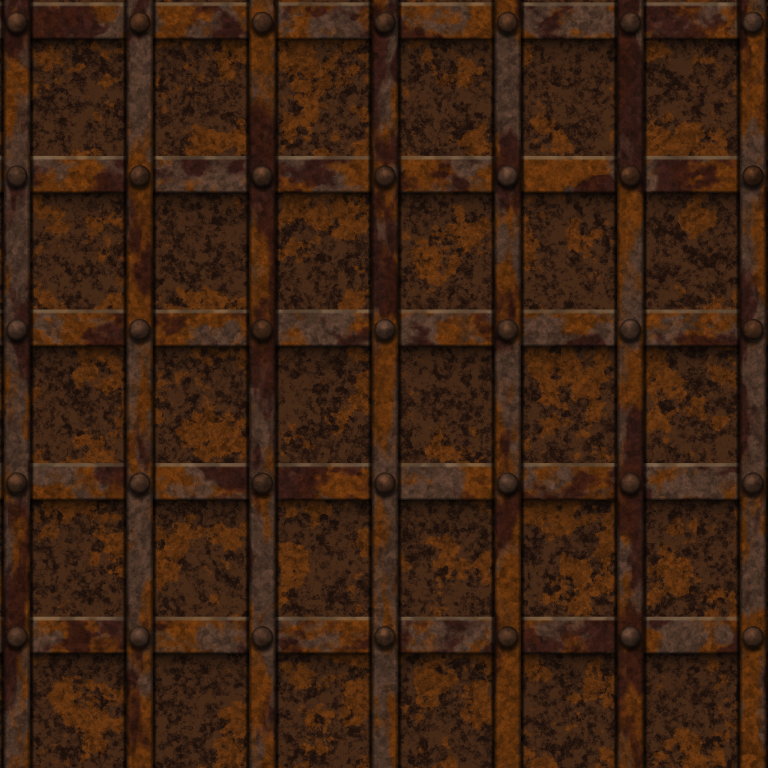
Give the GLSL for this texture, as a Shadertoy shader.

```glsl
// Rusted iron lattice: riveted vertical posts over rails, with corroded plates behind.
#define GRID vec2(6.26, 5.0)        // repeats across and up
#define ORIGIN vec2(0.0221, 0.973)  // centre of the first crossing
#define POST_HALF 0.0172
#define RAIL_HALF 0.0240
#define GAP 0.0040                  // dark groove beside each post
#define RIVET_RADIUS 0.0138
#define PATCH_LEVEL 0.57            // higher leaves fewer orange patches
#define SHADOW_LENGTH 0.009

const vec3 PIT    = vec3(0.11, 0.06, 0.04);
const vec3 BROWN  = vec3(0.27, 0.16, 0.09);
const vec3 RUST   = vec3(0.37, 0.19, 0.05);
const vec3 STEEL  = vec3(0.30, 0.21, 0.16);
const vec3 MAROON = vec3(0.18, 0.08, 0.06);
const vec3 WORN   = vec3(0.43, 0.35, 0.26);

vec3 hash3(vec2 cell) {
    vec3 q = fract(cell.xyx * vec3(0.1031, 0.1030, 0.0973));
    q += dot(q, q.yxz + 33.33);
    return fract((q.xxy + q.yzz) * q.zyx);
}

// Smooth cellular noise: random cell values blended by distance.
float cellNoise(vec2 p) {
    vec2 base = floor(p);
    float sum = 0.0, total = 0.0;
    for (int j = -1; j <= 1; j++)
    for (int i = -1; i <= 1; i++) {
        vec2 cell = base + vec2(i, j);
        vec3 h = hash3(cell);
        vec2 r = cell + h.xy - p;
        float weight = exp(-7.0 * dot(r, r));
        sum += weight * h.z;
        total += weight;
    }
    return sum / total;
}

float layeredNoise(vec2 p) {
    float sum = 0.0, total = 0.0, amp = 1.0;
    for (int i = 0; i < 4; i++) {
        sum += amp * cellNoise(p);
        total += amp;
        amp *= 0.62;
        p = mat2(1.6, 1.2, -1.2, 1.6) * p + 17.3;
    }
    return sum / total;
}

// Edge coverage of a signed distance, one pixel wide.
float cover(float dist) {
    return clamp(0.5 - dist * iResolution.y, 0.0, 1.0);
}

// Flat bar metal: worn steel with rust and maroon stains.
vec3 barMetal(vec2 p, vec2 stretch, float seed) {
    vec2 q = p * stretch + seed;
    float grain = layeredNoise(p * 130.0 + seed);
    vec3 col = mix(STEEL, RUST, smoothstep(0.40, 0.60, layeredNoise(q)));
    col = mix(col, MAROON, 0.85 * smoothstep(0.49, 0.66, layeredNoise(q * 0.8 + 41.0)));
    return col * (0.55 + 0.85 * grain);
}

// Back plate: pitted brown with orange blooms.
vec3 plateMetal(vec2 p) {
    float mottle = layeredNoise(p * 75.0);
    float grain = layeredNoise(p * 170.0 + 9.0);
    vec3 col = mix(PIT, BROWN, smoothstep(0.27, 0.62, 0.5 * (mottle + grain)));
    float bloom = layeredNoise(p * 20.0 + 63.0) + 0.35 * (mottle - 0.5);
    bloom = smoothstep(PATCH_LEVEL, PATCH_LEVEL + 0.09, bloom);
    return mix(col, RUST * (0.55 + 0.9 * grain), 0.75 * bloom);
}

void mainImage(out vec4 fragColor, in vec2 fragCoord) {
    vec2 p = fragCoord / iResolution.xy;
    vec2 lattice = (p - ORIGIN) * GRID;
    vec2 id = round(lattice);
    vec2 d = (lattice - id) / GRID;  // offset from the nearest crossing
    float postDist = abs(d.x) - POST_HALF;
    float railDist = abs(d.y) - RAIL_HALF;

    // Plate, with the shadow cast below each rail
    float below = max(-d.y - RAIL_HALF, 0.0);
    float underRail = step(d.y, 0.0);
    vec3 col = plateMetal(p);
    col *= 1.0 - underRail * (0.6 * exp(-below / SHADOW_LENGTH) + 0.15 * exp(-below / 0.03));

    // Rail segment: worn top lip and dark lower edge
    float railSeed = 60.0 * hash3(vec2(floor(lattice.x), id.y) + 20.0).x;
    vec3 rail = barMetal(p, vec2(20.0, 26.0), railSeed);
    float lip = smoothstep(RAIL_HALF - 0.0065, RAIL_HALF - 0.003, d.y);
    rail = mix(rail, WORN * (0.7 + 0.6 * cellNoise(p * 60.0)), 0.7 * lip);
    rail *= mix(0.4, 1.0, smoothstep(0.0, 0.004, d.y + RAIL_HALF));
    col = mix(col, rail, cover(railDist));

    // Groove, then post with rounded sides
    col *= mix(0.3, 1.0, smoothstep(0.4 * GAP, 1.5 * GAP, postDist));
    vec3 post = barMetal(p, vec2(26.0, 10.0), 60.0 * hash3(vec2(id.x + 30.0, 7.0)).y);
    post *= 0.95 * mix(0.5, 1.0, smoothstep(0.0, 0.005, -postDist));
    col = mix(col, post, cover(postDist));

    // Domed rivet and its contact shadow
    vec2 r = d + vec2(0.0, 0.002);
    float shadow = length(r + vec2(0.0, 0.005)) - RIVET_RADIUS;
    col *= mix(0.3, 1.0, smoothstep(-0.003, 0.005, shadow));
    vec2 n = r / RIVET_RADIUS;
    float light = 0.75 + 0.4 * dot(n, vec2(-0.35, 0.7)) + 0.45 * exp(-6.0 * dot(n - vec2(-0.15, 0.3), n - vec2(-0.15, 0.3)));
    vec3 rivet = mix(BROWN, STEEL, hash3(id + 50.0).z) * light * (0.6 + 0.8 * layeredNoise(p * 110.0));
    rivet *= 1.0 - 0.5 * smoothstep(0.7, 1.0, length(n));
    col = mix(col, rivet, cover(length(r) - RIVET_RADIUS));

    fragColor = vec4(col, 1.0);
}
```
